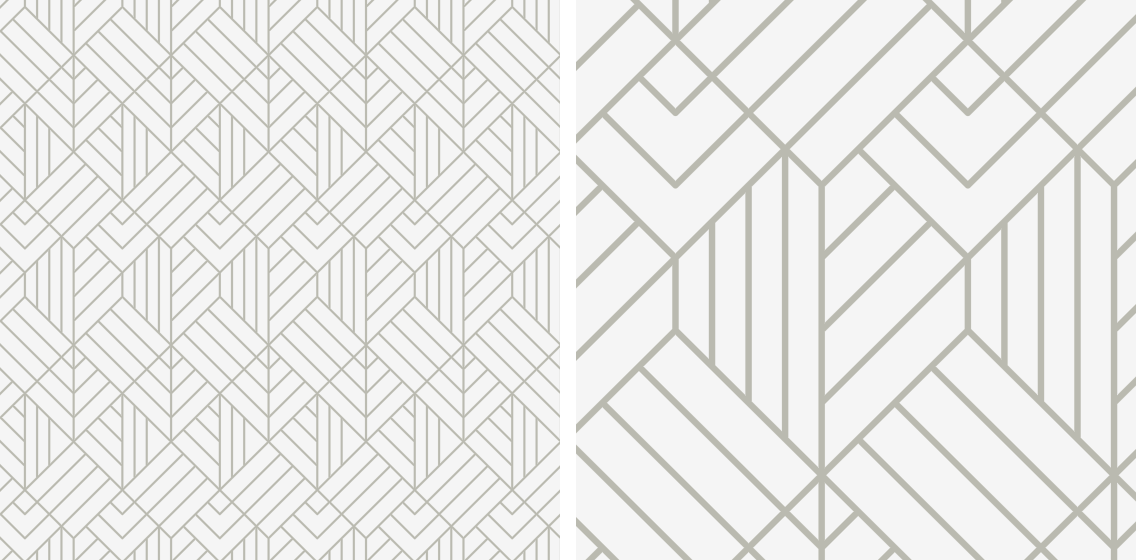
Left, the full canvas; right, a detail of the centre.
This pattern is drawn by a Shadertoy shader. Its source:

```glsl
// Geometric line lattice: striped diamonds, nested chevrons and ribbed panels.

const vec2 PERIOD = vec2(8.0, 24.0);        // lattice units in one repeat
const vec2 REPEATS = vec2(5.746, 1.932);    // repeats across and down the canvas
const vec2 ORIGIN = vec2(0.1315, 0.0986);   // first lattice node, from upper left
const float HALF_WIDTH = 0.088;             // half line width in lattice units
const vec3 PAPER = vec3(0.96);
const vec3 INK = vec3(0.73, 0.73, 0.69);

// Distance to segment ab, wrapped to its nearest repeat
float segment(vec2 p, vec2 a, vec2 b) {
    vec2 halfSpan = 0.5 * (b - a);
    vec2 q = p - 0.5 * (a + b);
    q -= PERIOD * floor(q / PERIOD + 0.5);
    float t = clamp(dot(q, halfSpan) / dot(halfSpan, halfSpan), -1.0, 1.0);
    return length(q - halfSpan * t);
}

// Family of segments whose end points advance by stepA and stepB
float stripes(vec2 p, vec2 a, vec2 b, vec2 stepA, vec2 stepB, int count) {
    float d = 1e3;
    for (int i = 0; i < count; i++) {
        float k = float(i);
        d = min(d, segment(p, a + k * stepA, b + k * stepB));
    }
    return d;
}

// Diamond ruled into four strips parallel to edge ab
float ruledDiamond(vec2 p, vec2 a, vec2 b, vec2 side) {
    float rules = stripes(p, a, b, 0.25 * side, 0.25 * side, 5);
    return min(rules, stripes(p, a, a + side, b - a, b - a, 2));
}

// Nested V shapes growing downward from the smallest tip
float chevrons(vec2 p, vec2 tip, int count) {
    vec2 down = vec2(0.0, 2.0);
    float left = stripes(p, tip, tip + vec2(-1.0, -1.0), down, vec2(-1.0, 1.0), count);
    float right = stripes(p, tip, tip + vec2(1.0, -1.0), down, vec2(1.0, 1.0), count);
    return min(left, right);
}

float lattice(vec2 p) {
    // Large diamonds
    float d = ruledDiamond(p, vec2(4.0, -4.0), vec2(8.0, 0.0), vec2(-4.0, 4.0));
    d = min(d, ruledDiamond(p, vec2(-4.0, 12.0), vec2(0.0, 8.0), vec2(4.0, 4.0)));

    // Chevrons and the vertical spine
    d = min(d, chevrons(p, vec2(0.0, 2.0), 4));
    d = min(d, chevrons(p, vec2(4.0, 14.0), 3));
    d = min(d, segment(p, vec2(0.0, 16.0), vec2(0.0, 32.0)));

    // Split diamond: slanted ribs left, upright ribs right
    d = min(d, stripes(p, vec2(3.0, 5.0), vec2(4.0, 6.0), vec2(-1.0, 1.0), vec2(0.0, 2.0), 3));
    d = min(d, stripes(p, vec2(4.0, 4.0), vec2(4.0, 12.0), vec2(1.0, 1.0), vec2(1.0, -1.0), 3));

    // Panels beside the spine: upright ribs left, slanted ribs right
    d = min(d, stripes(p, vec2(-4.0, 18.0), vec2(-4.0, 20.0), vec2(1.0, -1.0), vec2(1.0, 1.0), 4));
    d = min(d, stripes(p, vec2(0.0, 18.0), vec2(2.0, 16.0), vec2(0.0, 2.0), vec2(1.0, 1.0), 3));
    return d;
}

void mainImage(out vec4 fragColor, in vec2 fragCoord) {
    vec2 uv = fragCoord / iResolution.y;
    vec2 unitsPerCanvas = REPEATS * PERIOD;
    vec2 p = (vec2(uv.x, 1.0 - uv.y) - ORIGIN) * unitsPerCanvas;

    float edge = 0.7 * unitsPerCanvas.y / iResolution.y;
    float ink = 1.0 - smoothstep(HALF_WIDTH - edge, HALF_WIDTH + edge, lattice(p));
    fragColor = vec4(mix(PAPER, INK, ink), 1.0);
}
```
